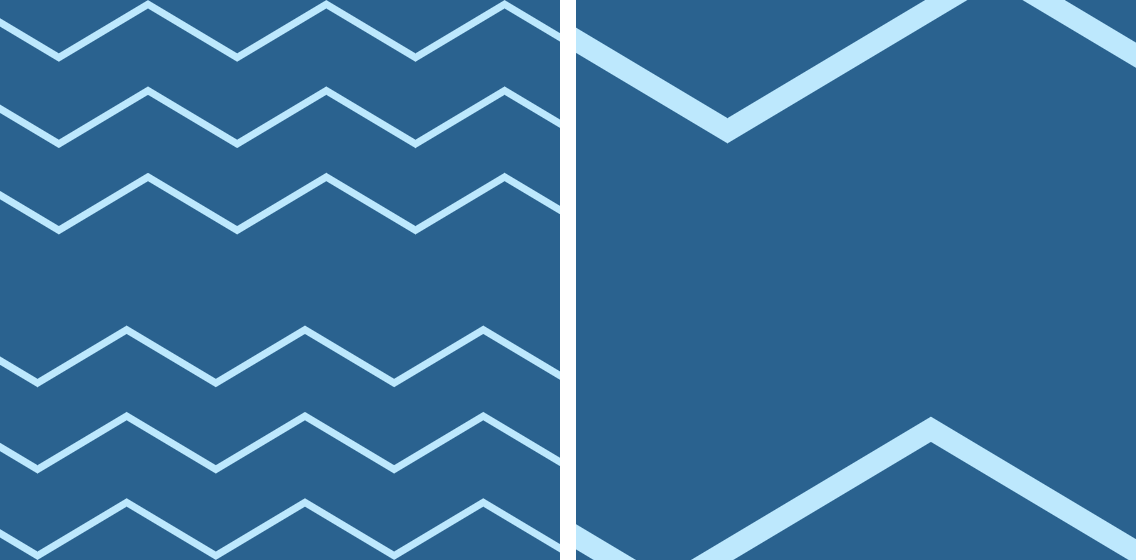
Left, the full canvas; right, a detail of the centre.
Reproduce this pattern procedurally as a WebGL 2 fragment shader.

```glsl
#version 300 es
precision highp float;
// Two bands of three pale zigzag lines on a blue ground, the upper band shifted sideways.

#define PERIOD 0.3184       // width of one zigzag
#define AMPLITUDE 0.0951    // centre line height, valley to peak
#define LINE_WIDTH 0.0129   // measured across the stroke
#define ROW_STEP 0.1542     // spacing of lines inside a band
#define ROWS 3
#define BAND_MARGIN 0.0552  // canvas edge to the middle of the outermost line
#define LOWER_PEAK_X 0.2262
#define UPPER_PEAK_X 0.2643
#define GROUND_COLOR vec3(0.163, 0.384, 0.561)
#define LINE_COLOR vec3(0.741, 0.910, 0.992)

uniform vec2 u_resolution;
out vec4 fragColor;

// Height of the zigzag about its middle, with a peak at x = 0.
float zigzag(float x) {
    float fromPeak = abs(fract(x / PERIOD + 0.5) - 0.5) * 2.0;
    return AMPLITUDE * (0.5 - fromPeak);
}

// Distance to the nearest line of a band; the joints come out mitred.
float bandDistance(vec2 p, float firstRow, float peakX) {
    float slope = 2.0 * AMPLITUDE / PERIOD;
    float height = p.y - firstRow - zigzag(p.x - peakX);
    float row = clamp(floor(height / ROW_STEP + 0.5), 0.0, float(ROWS - 1));
    return abs(height - row * ROW_STEP) * inversesqrt(1.0 + slope * slope);
}

void main() {
    vec2 p = gl_FragCoord.xy / u_resolution;
    float pixel = 1.0 / min(u_resolution.x, u_resolution.y);

    // Lower and upper bands
    float upperFirstRow = 1.0 - BAND_MARGIN - float(ROWS - 1) * ROW_STEP;
    float lower = bandDistance(p, BAND_MARGIN, LOWER_PEAK_X);
    float upper = bandDistance(p, upperFirstRow, UPPER_PEAK_X);

    // Antialiased stroke
    float edge = min(lower, upper) - 0.5 * LINE_WIDTH;
    float coverage = clamp(0.5 - edge / pixel, 0.0, 1.0);
    fragColor = vec4(mix(GROUND_COLOR, LINE_COLOR, coverage), 1.0);
}
```
